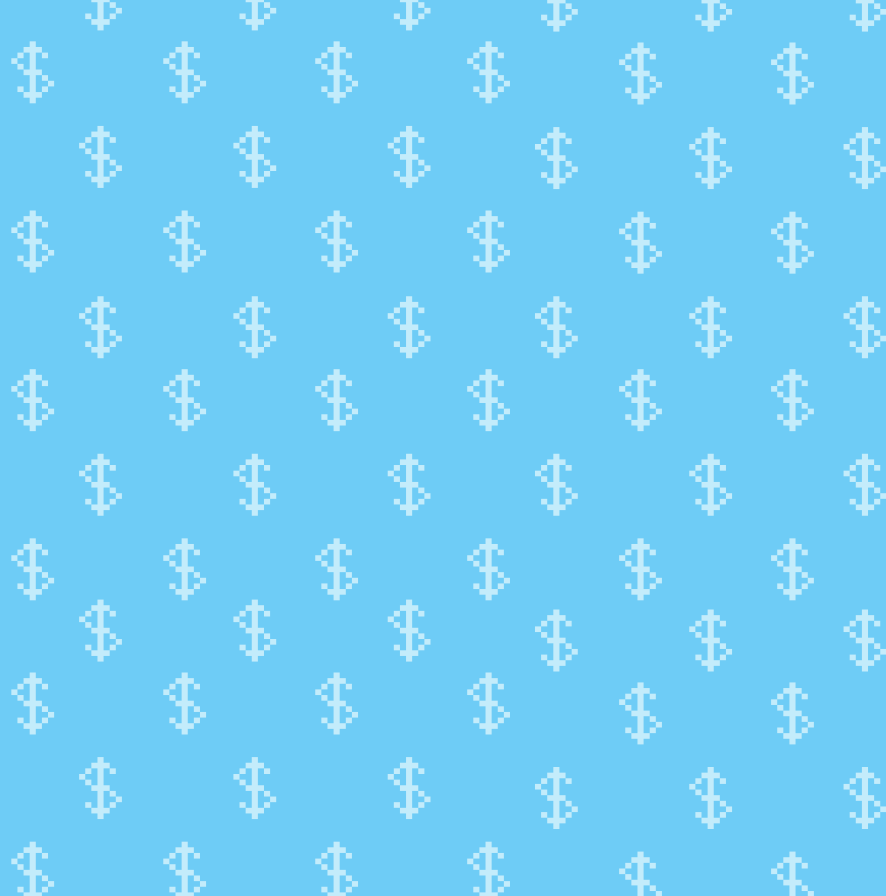
Give the GLSL for this pattern, as a WebGL 2 fragment shader.

```glsl
#version 300 es
precision highp float;
// Staggered rows of pale pixel-art currency marks on sky blue, with slipped tile seams.

#define SHEET vec2(758.0, 768.0)   // design units across and down the canvas
#define CELL vec2(5.23, 4.83)      // size of one block of the mark
#define ROWS 12
#define ROW_PITCH 72.5
#define ROW_SEAM 10.0              // rows close up by this every fourth row
#define EVEN_ROW vec2(86.0, 132.0) // first mark, spacing
#define ODD_ROW vec2(28.0, 130.0)
#define COLUMN_SEAM 6.0            // right half of even rows moves left
#define LOWER_SLIP vec2(20.0, 11.5) // lift of the lower rows: left, right half
#define SKY vec3(0.43, 0.80, 0.965)
#define PALE vec3(0.765, 0.925, 0.985)

uniform vec2 u_resolution;
out vec4 fragColor;

// 1 when the block at integer position c (y up) belongs to the mark
float block(vec2 c) {
    if (abs(c.x) < 0.5) return step(abs(c.y), 5.5);   // upright bar
    if (abs(c.y) < 0.5) return step(abs(c.x), 1.5);   // waist
    vec2 q = c.y > 0.0 ? c : -c;                      // half-turn symmetry
    if (q.y > 4.5) return 0.0;
    bool bend = abs(q.x + 3.0 - abs(q.y - 2.0)) < 0.5;
    bool hook = q.y > 2.5 && abs(q.x + q.y - 5.0) < 0.5;
    return bend || hook ? 1.0 : 0.0;
}

// Box-filtered mark; g is in blocks from its centre, w is the pixel size
float mark(vec2 g, vec2 w) {
    vec2 a = floor(g);
    vec2 t = clamp((g - a - 0.5) / w + 0.5, 0.0, 1.0);
    float low = mix(block(a), block(a + vec2(1.0, 0.0)), t.x);
    float high = mix(block(a + vec2(0.0, 1.0)), block(a + 1.0), t.x);
    return mix(low, high, t.y);
}

// Centre of the mark nearest to p in the given row, y downwards
vec2 markCentre(vec2 p, float row) {
    bool odd = mod(row, 2.0) > 0.5;
    vec2 grid = odd ? ODD_ROW : EVEN_ROW;
    bool right = p.x > (odd ? 483.0 : 413.0);
    float start = grid.x - (right && !odd ? COLUMN_SEAM : 0.0);
    float x = start + grid.y * round((p.x - start) / grid.y);

    // Row height with its seams
    float y = ROW_PITCH * row - 0.5 - ROW_SEAM * floor((row + 3.0) / 4.0);
    y += step(right ? 0.0 : 4.0, row);
    y -= step(8.0, row) * (right ? LOWER_SLIP.y : LOWER_SLIP.x);
    return vec2(x, y);
}

void main() {
    vec2 uv = gl_FragCoord.xy / u_resolution;
    vec2 p = vec2(uv.x, 1.0 - uv.y) * SHEET;
    vec2 pixel = SHEET / u_resolution / CELL;

    float cover = 0.0;
    for (int i = 0; i < ROWS; i++) {
        vec2 d = (p - markCentre(p, float(i))) / CELL;
        cover = max(cover, mark(vec2(d.x, -d.y), pixel));
    }
    fragColor = vec4(mix(SKY, PALE, cover), 1.0);
}
```
